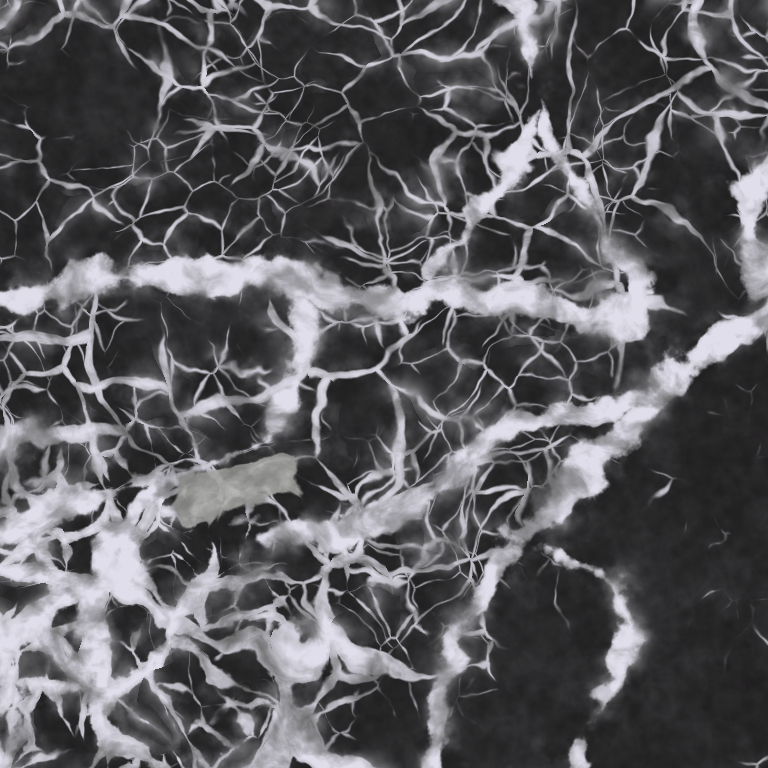
A three.js fragment shader for this texture:

```glsl
// Black marble crossed by frayed white veins.
// Large veins are warped polylines; the finer network is a set of broken
// Voronoi borders. Layered noise gives the smoky fringes and mineral grain.
varying vec2 vUv;

float hash(vec2 p) {
  return fract(sin(dot(p, vec2(127.1, 311.7))) * 43758.5453);
}

float noise(vec2 p) {
  vec2 i = floor(p);
  vec2 f = fract(p);
  f = f * f * (3.0 - 2.0 * f);
  return mix(mix(hash(i), hash(i + vec2(1.0, 0.0)), f.x),
             mix(hash(i + vec2(0.0, 1.0)), hash(i + 1.0), f.x), f.y);
}

float fbm(vec2 p) {
  float sum = 0.0;
  float amp = 0.5;
  for (int i = 0; i < 5; i++) {
    sum += amp * noise(p);
    p = mat2(1.6, 1.2, -1.2, 1.6) * p + 7.3;
    amp *= 0.5;
  }
  return sum;
}

// Distance to the border between the two nearest Voronoi cells
float crackDistance(vec2 p) {
  vec2 cell = floor(p);
  vec2 near = vec2(8.0);
  vec2 next = vec2(9.0);
  for (int y = -1; y <= 1; y++) {
    for (int x = -1; x <= 1; x++) {
      vec2 c = cell + vec2(float(x), float(y));
      vec2 r = c + vec2(hash(c), hash(c + 41.7)) - p;
      if (dot(r, r) < dot(near, near)) {
        next = near;
        near = r;
      } else if (dot(r, r) < dot(next, next)) {
        next = r;
      }
    }
  }
  return dot(0.5 * (near + next), normalize(next - near));
}

float segment(vec2 p, vec2 a, vec2 b) {
  vec2 ab = b - a;
  return length(p - a - ab * clamp(dot(p - a, ab) / dot(ab, ab), 0.0, 1.0));
}

// Signed distance to a vein that runs from a through b to c
float vein(vec2 p, vec2 a, vec2 b, vec2 c, float halfWidth) {
  return min(segment(p, a, b), segment(p, b, c)) - halfWidth;
}

void main() {
  vec2 p = vUv;
  vec2 warp = vec2(fbm(p * 6.0), fbm(p * 6.0 + 37.0)) - 0.48;
  vec2 q = p + 0.12 * warp;
  float fray = fbm(p * 30.0 + 9.0) - 0.48;
  float swell = 0.15 + 1.7 * fbm(p * 10.0 + 5.0);

  // Large veins
  float edge = vein(q, vec2(-0.05, 0.6), vec2(0.38, 0.63), vec2(0.8, 0.58), 0.016 * swell);
  edge = min(edge, vein(q, vec2(1.05, 0.64), vec2(0.84, 0.52), vec2(0.76, 0.35), 0.02 * swell));
  edge = min(edge, vein(q, vec2(0.76, 0.35), vec2(0.58, 0.16), vec2(0.54, -0.05), 0.011 * swell));
  edge = min(edge, vein(q, vec2(0.82, 0.5), vec2(0.56, 0.36), vec2(0.36, 0.27), 0.016 * swell));
  edge = min(edge, vein(q, vec2(0.42, 0.6), vec2(0.36, 0.43), vec2(0.2, 0.36), 0.01 * swell));
  edge = min(edge, vein(q, vec2(0.2, 0.36), vec2(0.13, 0.27), vec2(0.12, 0.17), 0.016 * swell));
  edge = min(edge, vein(q, vec2(-0.05, 0.31), vec2(0.08, 0.34), vec2(0.2, 0.37), 0.014 * swell));
  edge = min(edge, vein(q, vec2(0.6, 1.05), vec2(0.68, 0.88), vec2(0.81, 0.6), 0.012 * swell));
  edge = min(edge, vein(q, vec2(0.68, 0.88), vec2(0.63, 0.76), vec2(0.54, 0.64), 0.008 * swell));
  edge = min(edge, vein(q, vec2(1.05, 0.84), vec2(0.95, 0.75), vec2(0.98, 0.65), 0.013 * swell));
  edge = min(edge, vein(q, vec2(0.73, 0.28), vec2(0.84, 0.2), vec2(0.7, -0.05), 0.01 * swell));
  edge += 0.045 * fray;
  float cover = 1.0 - smoothstep(-0.004, 0.004, edge);

  // Broken network: crowded at lower left, sparse at lower right
  float crowded = 1.0 - smoothstep(0.12, 0.45, length(p - vec2(0.18, 0.13)));
  float quiet = smoothstep(0.3, 0.65, p.x - p.y);
  float scale = 5.0;
  float halfWidth = 0.008;
  for (int i = 0; i < 4; i++) {
    float shift = 13.0 * float(i);
    float patches = fbm(p * (4.0 + 2.0 * float(i)) + shift + 2.0);
    float presence = smoothstep(0.42, 0.68, patches + 0.16 * crowded - 0.2 * quiet);
    float d = crackDistance(q * scale + shift) / scale;
    float w = halfWidth * presence * swell * (1.0 + 0.9 * crowded);
    float crackEdge = d - w + 0.022 * fray * presence * (0.3 + crowded);
    float line = 1.0 - smoothstep(-0.0015, 0.0025, crackEdge);
    cover = max(cover, line * smoothstep(0.0, 0.35, presence));
    edge = min(edge, crackEdge + 0.03 * (1.0 - presence));
    scale *= 1.6;
    halfWidth *= 0.55;
  }

  // Dark ground with fine grain and smoky fringes
  float grain = fbm(p * 75.0);
  float smoke = exp(-max(edge, 0.0) / 0.014) * smoothstep(0.32, 0.7, fbm(p * 22.0 + 60.0));
  vec3 color = vec3(0.115, 0.11, 0.115) + 0.065 * grain;
  color += vec3(0.36, 0.36, 0.37) * smoke;

  // Mineral filling: grey rims and strands, lilac white cores
  float core = smoothstep(0.004, -0.012, edge) * 0.3;
  float strands = smoothstep(0.2, 0.62, fbm(q * vec2(28.0, 40.0) + 80.0));
  float light = clamp(0.1 + core + 0.65 * strands + 0.3 * (grain - 0.5), 0.0, 1.0);
  vec3 mineral = mix(vec3(0.4, 0.4, 0.4), vec3(0.88, 0.87, 0.92), light);
  color = mix(color, mineral, cover);

  // Pale grey clast embedded between the veins
  vec2 box = abs(mat2(0.98, -0.2, 0.2, 0.98) * (q - vec2(0.32, 0.35))) - vec2(0.08, 0.04);
  float clast = 1.0 - smoothstep(-0.003, 0.003, max(box.x, box.y) + 0.03 * fray);
  color = mix(color, vec3(0.6, 0.6, 0.59) + 0.25 * (strands * grain - 0.25), clast * 0.9);

  gl_FragColor = vec4(color, 1.0);
}
```
